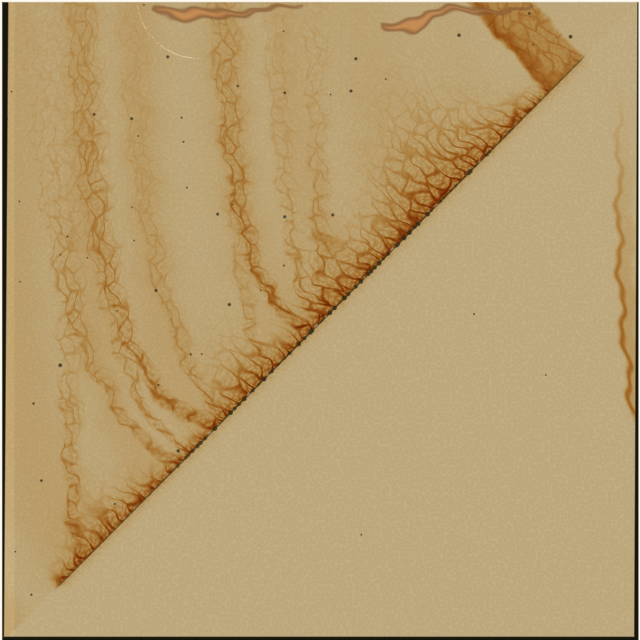
A Shadertoy shader for this texture:

```glsl
// Tan painted panel with a diagonal scratch, rust streaks rising from it, and a dark frame.
const vec3 PAINT = vec3(0.745, 0.662, 0.495);
const vec3 FRAME = vec3(0.09, 0.085, 0.05);
const vec3 BACKING = vec3(1.0, 0.98, 0.93);
const vec3 BLISTER = vec3(0.66, 0.45, 0.26);
const vec3 ABSORB = vec3(0.22, 0.6, 1.4); // light lost per unit of rust
const vec2 CUT_A = vec2(0.087, 0.081);
const vec2 CUT_B = vec2(0.914, 0.914);
const float HOOK = 0.03; // height of a streak's bend
const float LEAN = 0.23; // height of its leftward lean
const float GRAIN = 0.055;

// Streaks: foot x, hook length, lean length, strength
const vec4 STREAK[9] = vec4[](
  vec4(0.335, 0.06, 0.16, 0.85), vec4(0.3, 0.04, 0.145, 0.5),
  vec4(0.487, 0.055, 0.1, 0.95), vec4(0.507, 0, 0.02, 0.45),
  vec4(0.5, 0.02, 0.06, 0.4), vec4(0.347, 0.005, 0.15, 0.45),
  vec4(0.275, 0.03, 0.2, 0.5), vec4(0.125, 0.008, 0.015, 0.65),
  vec4(0.425, 0.02, 0.06, 0.35));

// Blisters: two chains of centre and radius
const vec3 CHAIN[8] = vec3[](
  vec3(0.243, 0.992, 0.003), vec3(0.285, 0.973, 0.011),
  vec3(0.33, 0.978, 0.008), vec3(0.47, 0.989, 0.001),
  vec3(0.597, 0.957, 0.005), vec3(0.645, 0.964, 0.012),
  vec3(0.7, 0.983, 0.006), vec3(0.83, 0.986, 0.002));

vec2 hash2(vec2 p) {
  vec3 q = fract(p.xyx * vec3(0.1031, 0.103, 0.0973));
  q += dot(q, q.yzx + 33.33);
  return fract((q.xx + q.yz) * q.zy);
}

// Cellular noise: distances to the two nearest points
vec2 cells(vec2 p) {
  vec2 id = floor(p), best = vec2(4);
  for (int k = 0; k < 9; k++) {
    vec2 c = id + vec2(k % 3 - 1, k / 3 - 1);
    float d = length(c + hash2(c + 50.0) - p);
    best = d < best.x ? vec2(d, best.x) : vec2(best.x, min(best.y, d));
  }
  return best;
}

float bump(float x, float centre, float width) {
  float t = (x - centre) / width;
  return exp(-t * t);
}

float fall(float a, float b, float x) { return 1.0 - smoothstep(a, b, x); }

// Coverage from a signed distance
float cover(float d) { return fall(-1.0, 1.0, d * iResolution.y); }

// Stroke between two discs
float taper(vec2 p, vec3 a, vec3 b) {
  vec2 ab = b.xy - a.xy;
  vec3 c = mix(a, b, clamp(dot(p - a.xy, ab) / dot(ab, ab), 0.0, 1.0));
  return length(p - c.xy) - c.z;
}

float streaks(vec2 p) {
  float sum = 0.0;
  for (int i = 0; i < 9; i++) {
    vec4 k = STREAK[i];
    float t = p.y - k.x + 0.004, rise = max(t, 0.0);
    float bend = exp(-rise / HOOK), tilt = exp(-rise / LEAN);
    float x = k.x - k.y * (1.0 - bend) - k.z * (1.0 - tilt);
    float run = k.y / HOOK * bend + k.z / LEAN * tilt;
    float d = (p.x - x) / sqrt(1.0 + run * run), width = 0.006 + 0.032 * rise;
    float body = bump(d, 0.3 * width, width) + 0.6 * bump(d, -0.6 * width, 0.003);
    sum += k.w * body * exp(-rise / 0.32) * smoothstep(-0.006, 0.008, t);
  }
  return sum;
}

void mainImage(out vec4 fragColor, in vec2 fragCoord) {
  vec2 p = fragCoord / iResolution.xy;
  vec2 w = p + 0.004 * sin(p.yx * vec2(63, 47) + 3.0 * sin(p * 21.0))
    + 0.002 * sin(p.yx * vec2(171, 139) + 2.0 * sin(p * 83.0));

  // Position along and across the cut
  vec2 cut = CUT_B - CUT_A, dir = normalize(cut), q = p - CUT_A;
  float along = dot(q, dir) / length(cut), across = dot(q, vec2(-dir.y, dir.x));
  float rise = max(across, 0.0) * 1.414;
  float ends = smoothstep(-0.005, 0.015, along) * fall(0.985, 1.005, along);
  float above = smoothstep(-0.003, 0.003, across);

  // Fibres follow the flow, up and to the left
  float flow = w.x + 0.13 * (1.0 - exp(-rise / LEAN));
  vec2 web = cells(vec2(flow * 75.0, w.y * 36.0));
  float fine = cells(w * 150.0).x;
  float fibre = 0.08 + 0.75 * fall(0.0, 0.28, web.y - web.x) + 0.55 * fine;

  // Dense rust at the cut, streaks and a faint wash
  float reach = 0.01 + 0.022 * bump(flow, 0.18, 0.06) + 0.036 * bump(flow, 0.4, 0.045)
    + 0.038 * bump(flow, 0.54, 0.05) + 0.065 * bump(flow, 0.7, 0.09);
  float rust = 2.0 * exp(-rise / reach) * fibre * ends * fall(0.9, 0.95, along);
  rust += 1.1 * streaks(w) * fibre;
  rust += 0.1 * fall(0.2, 0.95, p.x) * (0.55 + 0.45 * sin(flow * 58.0 + sin(flow * 23.0)));

  // Slanted band from the upper end of the cut to the top edge
  float left = w.x - 0.853 + 0.87 * (w.y - 0.859);
  float right = w.x - 0.912 + 1.03 * (w.y - 0.914);
  float band = smoothstep(-0.008, 0.008, left) * fall(-0.008, 0.008, right);
  rust += band * (0.25 + 0.4 * fibre + 0.6 * bump(left, 0.008, 0.014));
  rust = rust * above + 0.5 * exp(-abs(across) / 0.006) * ends * (0.3 + fine);

  // Stain by the right edge
  float drop = (0.66 - p.y) / 0.315;
  float stain = w.x - 0.967 - 0.024 * drop * max(drop, 0.0);
  rust += fall(0.95, 1.03, drop) * smoothstep(-0.8, 0.7, drop)
    * (0.8 * bump(stain, 0.0, 0.004) + 0.2 * bump(stain, 0.012, 0.012));

  // Grainy paint seen through the rust
  vec3 col = PAINT * (1.0 + GRAIN * (cells(p * 210.0).x - 0.45));
  col *= exp(-ABSORB * (rust + 0.03 * above));

  // Blisters under the top edge
  float blister = 1.0;
  for (int i = 0; i < 7; i++)
    if (i != 3) blister = min(blister, taper(w, CHAIN[i], CHAIN[i + 1]));
  vec3 skin = BLISTER * (0.78 + 0.4 * fall(-0.009, 0.0, blister));
  col = mix(col, skin, 0.85 * fall(-0.003, 0.003, blister));

  // Broken dark cut with bright flecks
  float chips = cells(vec2(along * 110.0, 3.5)).x;
  float middle = smoothstep(0.12, 0.35, along) * fall(0.75, 0.92, along);
  float thick = 0.001 + 0.0024 * middle * fall(0.1, 0.45, chips);
  col = mix(col, FRAME * 1.8, cover(abs(across + 0.0008) - thick) * ends * (0.55 + 0.3 * middle));
  float fleck = smoothstep(0.55, 0.75, chips) * middle * cover(abs(across) - 0.001);
  col = mix(col, BACKING * 0.75, 0.7 * fleck);

  // Specks, mostly on the rusted side
  vec2 grid = p * 26.0, id = floor(grid), seed = hash2(id + 9.0);
  float speck = length(fract(grid) - 0.15 - 0.7 * hash2(id + 71.0)) / 26.0;
  float dark = cover(speck - 0.001 - 0.002 * seed.y * seed.y);
  col = mix(col, FRAME * 1.8, 0.75 * dark * step(seed.x, mix(0.025, 0.13, above)));

  // Pale arc at the top
  float arc = abs(length(p - vec2(0.31, 1.005)) - 0.096) - 0.0007;
  col += 0.16 * cover(arc) * fall(0.3, 0.32, p.x) * smoothstep(0.2, 0.6, fine);

  // Bevel, frame and backing
  col *= 1.0 + 0.05 * fall(0.021, 0.024, p.x);
  float side = min(p.x - mix(0.006, 0.013, p.y), mix(0.991, 0.996, p.y) - p.x);
  col = mix(col, FRAME, cover(min(side, min(p.y - 0.005, 0.997 - p.y))));
  float border = min(p.x - 0.0035, min(0.9975 - p.x, 0.9965 - p.y));
  fragColor = vec4(mix(col, BACKING, cover(border)), 1.0);
}
```
